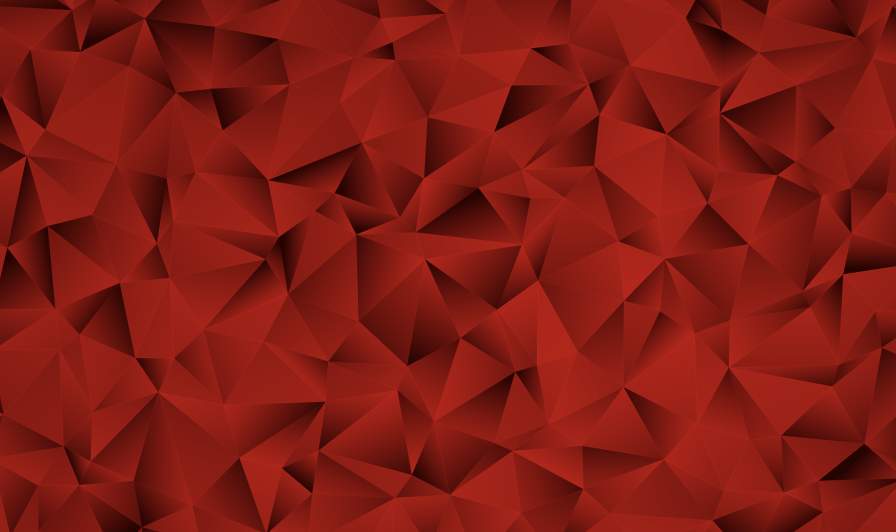
Give the GLSL for this background, as a WebGL 2 fragment shader.

```glsl
#version 300 es
precision highp float;

#define ROWS 9.4
#define JITTER 0.47
#define GRID_ANGLE 0.42
#define BASE_MIN 0.78
#define BASE_MAX 1.0
#define DEPTH_MIN 0.06
#define DEPTH_MAX 0.98
#define VIGNETTE 0.15
#define SEAM_WIDTH 0.025
#define SEAM_GLOW 0.05
#define DARK_RED vec3(0.14, 0.010, 0.003)
#define BRIGHT_RED vec3(0.69, 0.152, 0.108)

uniform vec2 u_resolution;
out vec4 fragColor;

vec3 hash3(vec3 p) {
    p = fract(p * vec3(0.1031, 0.1030, 0.0973));
    p += dot(p, p.yxz + 33.33);
    return fract((p.xxy + p.yxx) * p.zyx);
}

float cross2(vec2 a, vec2 b) {
    return a.x * b.y - a.y * b.x;
}

vec2 meshVertex(vec2 cell) {
    return cell + (hash3(vec3(cell + 71.0, 5.0)).xy - 0.5) * 2.0 * JITTER;
}

float signedArea(vec2 a, vec2 b, vec2 c) {
    return cross2(b - a, c - a);
}

// Signed distance to the line a-b, positive on its left
float edgeDistance(vec2 p, vec2 a, vec2 b) {
    return cross2(normalize(b - a), p - a);
}

// Facet tone in x, coverage in y
vec2 shadeFacet(vec2 p, vec2 a, vec2 b, vec2 c, vec3 id, float pixel) {
    float inside = min(edgeDistance(p, a, b),
                   min(edgeDistance(p, b, c), edgeDistance(p, c, a)));
    float coverage = clamp(inside / pixel + 0.5, 0.0, 1.0);
    if (coverage <= 0.0) return vec2(0.0);

    // Linear shadow ramp across the facet in a random direction
    vec3 rnd = hash3(id);
    float angle = rnd.x * 6.28319;
    vec2 dir = vec2(cos(angle), sin(angle));
    vec3 ends = vec3(dot(a, dir), dot(b, dir), dot(c, dir));
    float low = min(ends.x, min(ends.y, ends.z));
    float high = max(ends.x, max(ends.y, ends.z));
    float ramp = clamp((dot(p, dir) - low) / (high - low), 0.0, 1.0);

    float base = mix(BASE_MIN, BASE_MAX, rnd.y);
    float depth = mix(DEPTH_MIN, DEPTH_MAX, pow(rnd.z, 1.5));
    float seam = SEAM_GLOW * (1.0 - smoothstep(0.0, SEAM_WIDTH, inside));
    return vec2(base - depth * pow(ramp, 1.25) + seam, coverage);
}

// Broad light: bright middle, softly uneven, dimmer towards the corners
float broadLight(vec2 uv, float aspect) {
    float away = length((uv - vec2(0.55 * aspect, 0.4)) * vec2(0.85, 1.0));
    float waves = sin(uv.x * 5.1 + uv.y * 2.3) + sin(uv.y * 6.7 - uv.x * 3.1 + 1.0);
    return 0.03 - VIGNETTE * smoothstep(0.15, 0.95, away) + 0.015 * waves;
}

void main() {
    vec2 uv = gl_FragCoord.xy / u_resolution.y;
    float pixel = ROWS / u_resolution.y;
    float cs = cos(GRID_ANGLE), sn = sin(GRID_ANGLE);
    vec2 p = mat2(cs, sn, -sn, cs) * uv * ROWS + 20.0;
    vec2 home = floor(p);

    // Blend the facets of nearby quads by their coverage
    vec2 total = vec2(0.0);
    for (int j = -1; j <= 1; j++) {
        for (int i = -1; i <= 1; i++) {
            vec2 cell = home + vec2(i, j);
            vec2 a = meshVertex(cell);
            vec2 b = meshVertex(cell + vec2(1.0, 0.0));
            vec2 c = meshVertex(cell + vec2(1.0, 1.0));
            vec2 d = meshVertex(cell + vec2(0.0, 1.0));

            // Split along the diagonal that gives the fuller triangles
            float splitAC = min(signedArea(a, b, c), signedArea(a, c, d)) / dot(c - a, c - a);
            float splitBD = min(signedArea(a, b, d), signedArea(b, c, d)) / dot(d - b, d - b);
            bool useAC = splitAC > splitBD;
            vec2 t1 = shadeFacet(p, a, b, useAC ? c : d, vec3(cell, 11.0), pixel);
            vec2 t2 = shadeFacet(p, useAC ? a : b, c, d, vec3(cell, 47.0), pixel);
            total += vec2(t1.x * t1.y, t1.y) + vec2(t2.x * t2.y, t2.y);
        }
    }

    float tone = total.x / max(total.y, 0.0001);
    tone += broadLight(uv, u_resolution.x / u_resolution.y);
    fragColor = vec4(mix(DARK_RED, BRIGHT_RED, clamp(tone, 0.0, 1.03)), 1.0);
}
```
